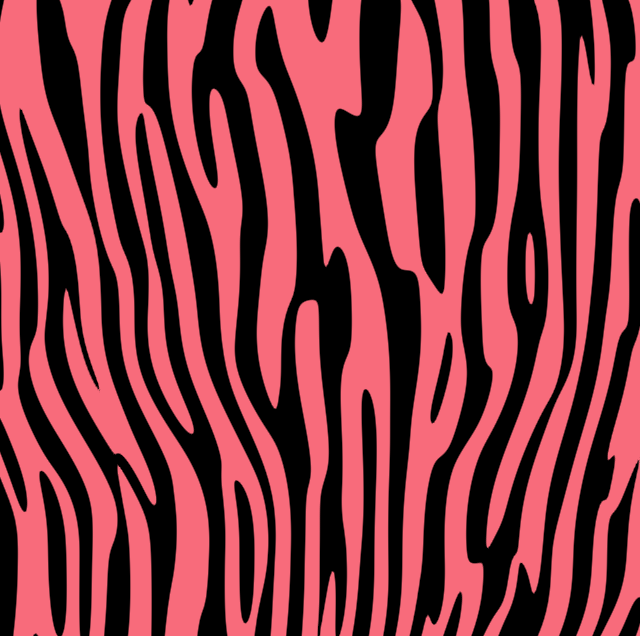
Reproduce this pattern procedurally as a Shadertoy shader.

```glsl
// Draws upright, wavy zebra stripes with forks and pointed ends in black on coral.

#define STRIPES 15.5      // mean stripes per canvas height
#define WIDTH_SPREAD 5.0  // variety of stripe widths
#define TILT_SPREAD 1.6   // variety of directions; higher gives shorter stripes
#define SWAY 0.2          // reach of the slow sideways bends
#define INK_BIAS 0.075    // above zero thins the black
#define EDGE 0.75         // half width of the soft edge, in pixels
#define WAVES 64          // waves summed into the field
#define SEED 7u

const float TAU = 6.2831853;
const vec3 CORAL = vec3(0.973, 0.418, 0.482);
const vec3 INK = vec3(0.0);

// Integer hash: three random values from 0 to 1
vec3 hash3(uvec3 v) {
    v = v * 1664525u + 1013904223u;
    v.x += v.y * v.z;
    v.y += v.z * v.x;
    v.z += v.x * v.y;
    v ^= v >> 16u;
    v.x += v.y * v.z;
    v.y += v.z * v.x;
    v.z += v.x * v.y;
    return vec3(v >> 8u) / 16777216.0;
}

float latticeValue(vec2 cell) {
    return hash3(uvec3(uvec2(ivec2(cell) + 64), SEED)).x;
}

// Smooth value noise with a quintic fade
float valueNoise(vec2 p) {
    vec2 cell = floor(p);
    vec2 t = p - cell;
    t = t * t * t * (t * (t * 6.0 - 15.0) + 10.0);
    float low = mix(latticeValue(cell), latticeValue(cell + vec2(1, 0)), t.x);
    float high = mix(latticeValue(cell + vec2(0, 1)), latticeValue(cell + vec2(1, 1)), t.x);
    return mix(low, high, t.y);
}

// Sum of nearly upright waves, scaled to unit variance; beating makes the forks
float stripeField(vec2 p) {
    float sum = 0.0;
    for (int i = 0; i < WAVES; i++) {
        vec3 a = hash3(uvec3(uint(i), SEED, 11u));
        vec3 b = hash3(uvec3(uint(i), SEED, 29u));
        // Two uniform values give a bell-like spread of unit deviation
        vec2 spread = (a.xy + b.xy - 1.0) * 2.45;
        vec2 frequency = vec2(STRIPES, 0.0) + spread * vec2(WIDTH_SPREAD, TILT_SPREAD);
        sum += cos(TAU * (dot(frequency, p) + a.z));
    }
    return sum * sqrt(2.0 / float(WAVES));
}

void mainImage(out vec4 fragColor, in vec2 fragCoord) {
    vec2 p = fragCoord / iResolution.y;

    // Slow bends shift the stripes sideways
    p.x += SWAY * (valueNoise(p * vec2(1.5, 2.5) + 3.7) - 0.5);

    // Field over slope gives the distance to the stripe edge in pixels
    float field = stripeField(p) + INK_BIAS;
    float slope = length(vec2(dFdx(field), dFdy(field)));
    float edgeDistance = field / max(slope, 1e-4);

    float coral = clamp(0.5 + 0.5 * edgeDistance / EDGE, 0.0, 1.0);
    fragColor = vec4(mix(INK, CORAL, coral), 1.0);
}
```
